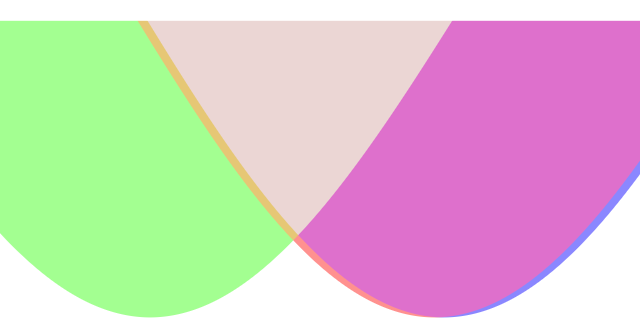
This background is drawn by a Shadertoy shader. Its source:

```glsl
// Three translucent cosine valleys, cut off level near the top of a white
// canvas. Each valley gives a coverage mask, and the overlaps are coloured
// by blending between the colours of every combination of masks.

const float PI = 3.14159265;

// Valley layout, as fractions of the canvas
const float TOP_EDGE     = 0.935;
const float VALLEY_FLOOR = 0.008;
const float GREEN_CENTER = 0.2344;
const float RED_CENTER   = 0.6785;
const float BLUE_CENTER  = 0.6940;
const float GREEN_HEIGHT = 1.016;
const float PAIR_HEIGHT  = 1.047;

// Colours of single valleys and of their overlaps
const vec3 WHITE   = vec3(1.0);
const vec3 GREEN   = vec3(0.64, 1.00, 0.57);
const vec3 RED     = vec3(1.00, 0.57, 0.56);
const vec3 BLUE    = vec3(0.54, 0.53, 1.00);
const vec3 MAGENTA = vec3(0.87, 0.44, 0.80);
const vec3 OCHRE   = vec3(0.90, 0.78, 0.46);
const vec3 PALE    = vec3(0.92, 0.84, 0.83);

// One-pixel smooth step across the zero line of a field
float coverage(float field) {
    float pixel = length(vec2(dFdx(field), dFdy(field)));
    return clamp(0.5 + field / max(pixel, 1e-6), 0.0, 1.0);
}

// Area above a cosine whose period is twice the canvas width
float valley(vec2 uv, float center, float height) {
    float curve = VALLEY_FLOOR + height * (1.0 - cos(PI * (uv.x - center)));
    return coverage(uv.y - curve);
}

void mainImage(out vec4 fragColor, in vec2 fragCoord) {
    vec2 uv = fragCoord / iResolution.xy;

    float green = valley(uv, GREEN_CENTER, GREEN_HEIGHT);
    float red   = valley(uv, RED_CENTER, PAIR_HEIGHT);
    float blue  = valley(uv, BLUE_CENTER, PAIR_HEIGHT);

    // Overlaps outside and inside the green valley
    vec3 outside = mix(mix(WHITE, RED, red), mix(BLUE, MAGENTA, red), blue);
    vec3 inside  = mix(mix(GREEN, OCHRE, red), PALE, blue);
    vec3 color   = mix(outside, inside, green);

    // Level cut below the white top band
    color = mix(WHITE, color, coverage(TOP_EDGE - uv.y));
    fragColor = vec4(color, 1.0);
}
```
